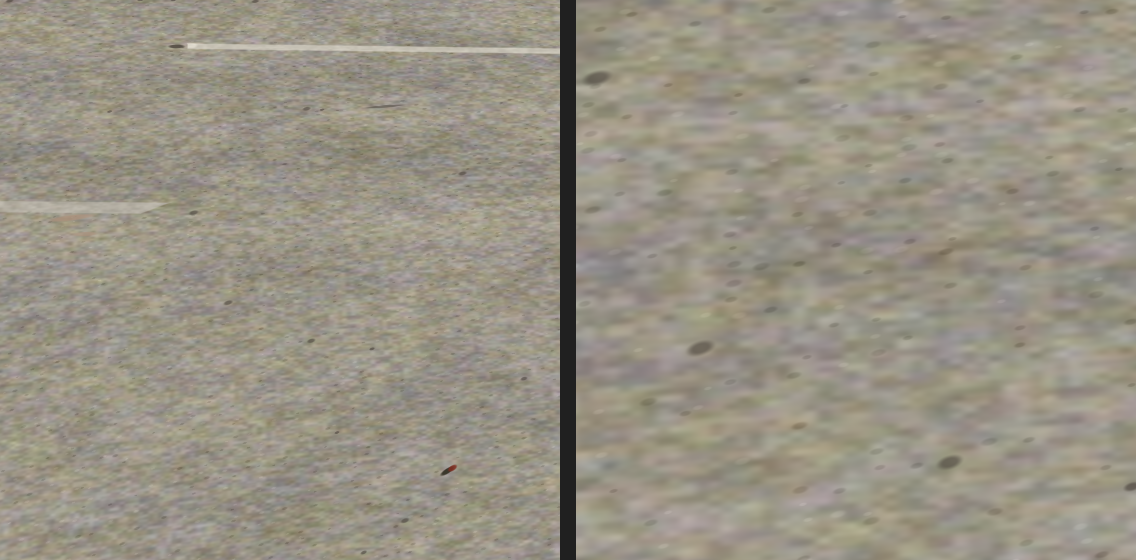
Left: the whole. Right: its middle third, enlarged.
Reproduce this texture procedurally as a WebGL 1 fragment shader.

```glsl
precision highp float;
// Draws weathered grey-beige asphalt in perspective with two pale road stripes and sparse debris.
uniform vec2 u_resolution;

const vec3 ASPHALT = vec3(0.598, 0.576, 0.523);
const vec3 FAR_PAINT = vec3(0.785, 0.765, 0.715);
const vec3 NEAR_PAINT = vec3(0.715, 0.695, 0.650);
const vec3 DIRT = vec3(0.32, 0.29, 0.26);
const vec3 LEAF_RED = vec3(0.50, 0.18, 0.13);
const vec3 LEAF_SHADE = vec3(0.19, 0.18, 0.13);
const vec3 SCUFF = vec3(0.68, 0.57, 0.49);

const vec3 BAND_TINT = vec3(1.10, 1.0, 0.85);
const vec3 YELLOW_AXIS = vec3(0.015, 0.015, -0.075);
const vec3 GREEN_AXIS = vec3(-0.040, 0.020, -0.005);

const float FORESHORTEN = 0.5;
const float GRAIN_SLANT = 0.16;
const float FINE_CONTRAST = 0.085;
const float GRAIN_CONTRAST = 0.105;
const float BLOTCH_CONTRAST = 0.060;
const float PATCH_CONTRAST = 0.045;
const float BAND_CONTRAST = 0.019;
const float EDGE_SOFTNESS = 0.0016;

float hash(vec2 p) {
  vec3 q = fract(p.xyx * vec3(0.1031, 0.1030, 0.0973));
  q += dot(q, q.yzx + 33.33);
  return fract((q.x + q.y) * q.z);
}

// Smooth noise centred on zero
float noise(vec2 p) {
  vec2 cell = floor(p);
  vec2 f = fract(p);
  f = f * f * (3.0 - 2.0 * f);
  float low = mix(hash(cell), hash(cell + vec2(1.0, 0.0)), f.x);
  float high = mix(hash(cell + vec2(0.0, 1.0)), hash(cell + 1.0), f.x);
  return mix(low, high, f.y) - 0.5;
}

// Cellular scatter: one jittered oval in a random share of the cells
float flecks(vec2 p, float share) {
  vec2 cell = floor(p);
  vec2 jitter = vec2(hash(cell + 17.3), hash(cell + 51.7));
  vec2 d = fract(p) - mix(vec2(0.32), vec2(0.68), jitter);
  d.y -= d.x * 0.3;
  float radius = mix(0.14, 0.30, hash(cell + 83.1));
  float present = step(hash(cell + 5.9), share);
  return present * (1.0 - smoothstep(radius * 0.4, radius, length(d)));
}

// Soft oval, longest along the given slope
float oval(vec2 p, vec2 center, vec2 radii, float slope) {
  vec2 d = p - center;
  d.y -= d.x * slope;
  return 1.0 - smoothstep(0.55, 1.1, length(d / radii));
}

// Coverage from a signed distance, negative inside
float coverage(float d) {
  float soft = max(EDGE_SOFTNESS, 0.75 / u_resolution.y);
  return 1.0 - smoothstep(-soft, soft, d);
}

void main() {
  vec2 uv = gl_FragCoord.xy / u_resolution;

  // Ground coordinates shrink the grain toward the top
  float nearness = 1.0 - FORESHORTEN * uv.y;
  float depth = -log(nearness) / FORESHORTEN;
  vec2 ground = vec2((uv.x - 0.5) / sqrt(nearness) + 2.0, depth + 1.0);
  vec2 slanted = ground;
  slanted.y -= uv.x * GRAIN_SLANT * (1.0 - uv.y);

  // Broad wheel-worn bands and patches
  float patches = noise(ground * vec2(3.0, 11.0));
  float bands = cos(21.7 * (depth - 1.01) + 1.5 * patches + 0.8 * sin(uv.x * 5.0));
  bands *= smoothstep(0.2, 0.75, uv.y);
  vec3 color = ASPHALT + BAND_TINT * (BAND_CONTRAST * bands + PATCH_CONTRAST * patches);

  // Streaky grain, with finer colour mottling
  float grain = GRAIN_CONTRAST * noise(slanted * vec2(56.0, 125.0))
    + FINE_CONTRAST * noise(slanted * vec2(112.0, 200.0) + 9.4)
    + BLOTCH_CONTRAST * noise(slanted * vec2(16.0, 42.0) + 31.0);
  color += grain;
  color += YELLOW_AXIS * (noise(slanted * vec2(48.0, 95.0) + 71.0)
    + 0.6 * noise(slanted * vec2(11.0, 25.0) + 13.0));
  color += GREEN_AXIS * noise(slanted * vec2(52.0, 100.0) + 137.0);

  // Small pits, pale chips and rare dark crumbs
  color -= 0.075 * flecks(slanted * vec2(40.0, 75.0), 0.16);
  color += 0.045 * flecks(slanted * vec2(44.0, 85.0) + 23.0, 0.12);
  color = mix(color, DIRT, 0.65 * flecks(slanted * vec2(24.0, 38.0) + 61.0, 0.010));

  // Far stripe with a bright tip
  float farY = 0.9175 - 0.0135 * (uv.x - 0.34);
  float farStripe = coverage(max(abs(uv.y - farY) - 0.0048, 0.335 - uv.x));
  color = mix(color, FAR_PAINT + 0.4 * grain, farStripe * 0.95);
  color += 0.09 * oval(uv, vec2(0.340, 0.919), vec2(0.014, 0.006), 0.0);
  color = mix(color, DIRT, 0.85 * oval(uv, vec2(0.315, 0.917), vec2(0.016, 0.004), 0.0));

  // Near stripe with a slanted, worn end
  float nearY = 0.631 - 0.010 * uv.x;
  float nearEnd = 0.277 + 2.6 * (uv.y - nearY);
  float nearStripe = coverage(max(abs(uv.y - nearY) - 0.0100, (uv.x - nearEnd) * 0.35));
  float wear = 0.9 + 0.5 * noise(ground * vec2(35.0, 90.0) + 43.0);
  color = mix(color, NEAR_PAINT + 0.5 * grain, nearStripe * clamp(wear, 0.0, 1.0));

  // Rusty scuffs, a twig and a fallen leaf
  color = mix(color, SCUFF, 0.75 * oval(uv, vec2(0.128, 0.611), vec2(0.045, 0.0055), 0.12));
  color = mix(color, SCUFF, 0.60 * oval(uv, vec2(0.152, 0.582), vec2(0.024, 0.0045), 0.05));
  color = mix(color, DIRT, 0.55 * oval(uv, vec2(0.688, 0.810), vec2(0.040, 0.0025), 0.08));
  color = mix(color, LEAF_SHADE, 0.90 * oval(uv, vec2(0.799, 0.159), vec2(0.014, 0.006), 0.55));
  color = mix(color, LEAF_RED, 0.85 * oval(uv, vec2(0.808, 0.164), vec2(0.009, 0.006), 0.40));

  gl_FragColor = vec4(clamp(color, 0.0, 1.0), 1.0);
}
```
